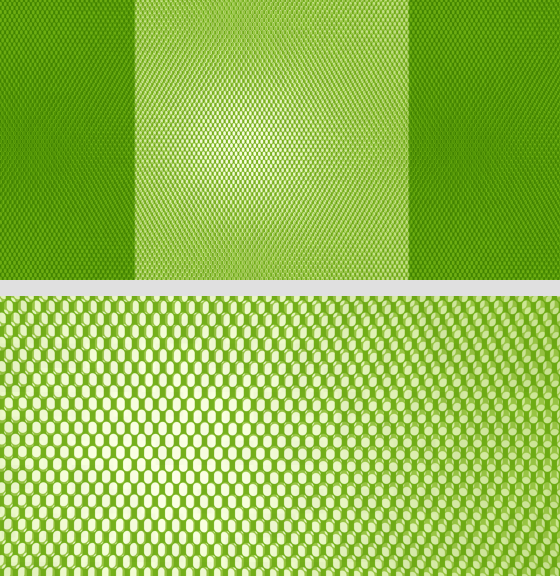
Top: the whole. Bottom: its middle third, enlarged.
A WebGL 2 fragment shader for this texture:

```glsl
#version 300 es
precision highp float;

uniform vec2 u_resolution;
out vec4 fragColor;

float hash(vec2 p) {
    return fract(sin(dot(p, vec2(127.1, 311.7))) * 43758.5453);
}

float capsule(vec2 p, float halfLength, float radius) {
    p.y -= clamp(p.y, -halfLength, halfLength);
    return length(p) - radius;
}

// Coverage of upright oval holes on a hexagonal grid
float meshHoles(vec2 p, vec2 density, float pixel) {
    vec2 q = p * density;
    vec2 even = (q - round(q)) / density;
    vec2 odd = (fract(q) - 0.5) / density;
    float d = min(capsule(even, 0.0030, 0.0052), capsule(odd, 0.0030, 0.0052));
    return 1.0 - smoothstep(-0.5 * pixel, 0.5 * pixel, d);
}

vec3 fabric(vec2 p, float pixel) {
    vec2 q = p - vec2(0.86, 0.48);
    vec2 density = vec2(60.0, 34.64);

    // A slight turn between the two layers makes the broad moire patches
    float turn = 0.0188;
    mat2 rotation = mat2(cos(turn), sin(turn), -sin(turn), cos(turn));
    float front = meshHoles(q, density, pixel);
    float back = meshHoles(rotation * q, density, pixel);

    // Side bands: dark green
    vec3 darkThread = vec3(0.25, 0.51, 0.0);
    vec3 darkHole = mix(vec3(0.31, 0.57, 0.02), vec3(0.43, 0.68, 0.07), back);
    vec3 dark = mix(darkThread, darkHole, front);

    // Middle band: pale lime with a soft glow
    float glow = exp(-dot(q, q) * 9.0);
    vec3 limeThread = mix(vec3(0.42, 0.66, 0.07), vec3(0.46, 0.69, 0.11), glow);
    vec3 paleHole = mix(vec3(0.76, 0.87, 0.52), vec3(0.98, 1.0, 0.89), glow);
    vec3 limeHole = mix(vec3(0.59, 0.76, 0.26), paleHole, back);
    vec3 lime = mix(limeThread, limeHole, front);

    float band = smoothstep(-pixel, pixel, 0.489 - abs(p.x - 0.971));
    float grain = hash(round(q * density)) - 0.5;
    return mix(dark, lime, band) * (1.0 + 0.03 * grain);
}

void main() {
    float pixel = 1.0 / u_resolution.y;
    vec3 color = vec3(0.0);

    // Four samples per pixel keep the fine mesh smooth
    for (int i = 0; i < 4; i++) {
        vec2 offset = vec2(i % 2, i / 2) * 0.5 - 0.25;
        color += fabric((gl_FragCoord.xy + offset) * pixel, pixel);
    }
    fragColor = vec4(color / 4.0, 1.0);
}
```
